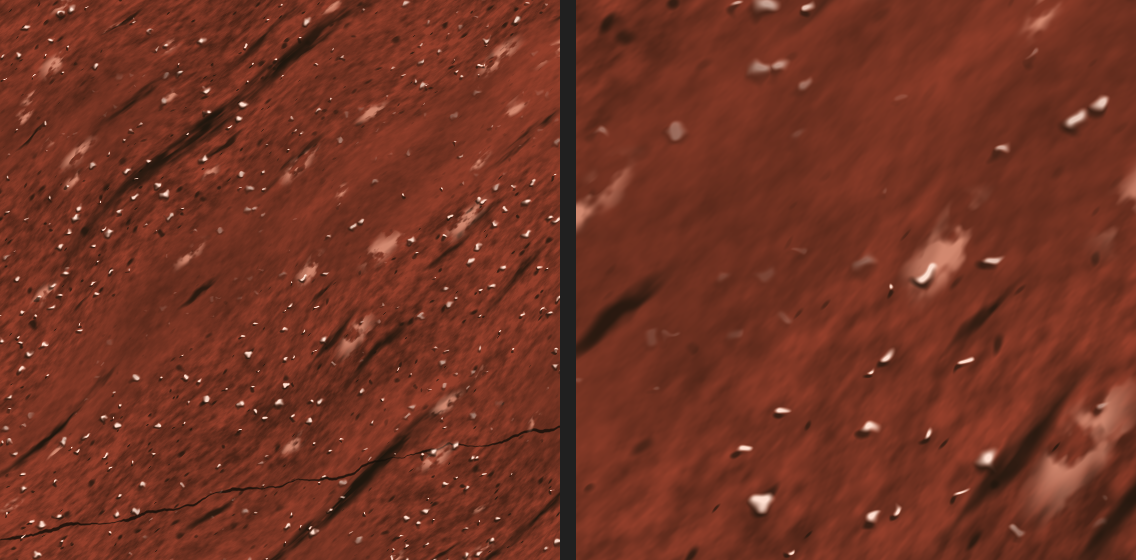
Left, the full canvas; right, a detail of the centre.
Give the GLSL for this texture, as a WebGL 2 fragment shader.

```glsl
#version 300 es
precision highp float;
// Red streaked rock with slanting dark veins, pale flecks and a thin crack.

uniform vec2 u_resolution;
out vec4 fragColor;

const float GRAIN_ANGLE = 0.73;
const vec3 SHADE = vec3(0.355, 0.160, 0.105);
const vec3 CLAY  = vec3(0.545, 0.232, 0.158);
const vec3 VEIN  = vec3(0.12, 0.085, 0.052);
const vec3 PALE  = vec3(0.84, 0.55, 0.45);
const vec3 GLINT = vec3(1.0, 0.88, 0.82);

float hash(vec2 p) {
    vec3 q = fract(p.xyx * 0.1031);
    q += dot(q, q.yzx + 33.33);
    return fract((q.x + q.y) * q.z);
}

float valueNoise(vec2 p) {
    vec2 cell = floor(p);
    vec2 f = fract(p);
    f = f * f * (3.0 - 2.0 * f);
    float low = mix(hash(cell), hash(cell + vec2(1, 0)), f.x);
    float high = mix(hash(cell + vec2(0, 1)), hash(cell + vec2(1, 1)), f.x);
    return mix(low, high, f.y);
}

float layeredNoise(vec2 p) {
    float sum = 0.0;
    float weight = 0.5;
    for (int i = 0; i < 3; i++) {
        sum += weight * valueNoise(p);
        p = p * 2.03 + 17.3;
        weight *= 0.5;
    }
    return sum / 0.875;
}

vec2 rotate(vec2 p, float angle) {
    float c = cos(angle), s = sin(angle);
    return vec2(c * p.x + s * p.y, c * p.y - s * p.x);
}

// Cellular scatter of soft ellipses; radii are measured in cells.
float scatter(vec2 p, vec2 radii, float density, float softness, float seed) {
    vec2 home = floor(p);
    float cover = 0.0;
    for (int y = -1; y <= 1; y++) {
        for (int x = -1; x <= 1; x++) {
            vec2 cell = home + vec2(x, y);
            vec2 key = cell + seed;
            vec2 centre = cell + vec2(hash(key + 11.7), hash(key + 47.1));
            float spread = hash(key + 83.9);
            float size = mix(0.5, 1.5, spread * spread);
            float d = length((p - centre) / (radii * size));
            float present = step(hash(key), density);
            cover = max(cover, present * (1.0 - smoothstep(1.0 - softness, 1.0, d)));
        }
    }
    return cover;
}

// Wandering line that climbs gently to the right.
float crack(vec2 uv, float start, float slope, float halfWidth, float edge) {
    float wander = 0.006 * sin(uv.x * 19.0) + 0.004 * sin(uv.x * 47.0 + 1.3)
                 + 0.010 * (layeredNoise(vec2(uv.x * 60.0, 3.0)) - 0.5);
    float d = abs(uv.y - start - slope * uv.x - wander);
    float w = halfWidth * mix(0.2, 1.7, valueNoise(vec2(uv.x * 34.0, 8.0)));
    return 1.0 - smoothstep(w - edge, w + edge, d);
}

void main() {
    float side = min(u_resolution.x, u_resolution.y);
    vec2 uv = gl_FragCoord.xy / side;

    // Grain space: x runs along the streaks, y across them.
    vec2 grain = rotate(uv, GRAIN_ANGLE);
    grain.y += 0.018 * sin(grain.x * 5.0 + grain.y * 4.0)
             + 0.006 * sin(grain.x * 13.0 - grain.y * 9.0);
    vec2 ragged = grain + vec2(0.0, 0.020 * (layeredNoise(grain * vec2(20, 55)) - 0.5));

    // Clay body: smooth bands, rough bands and fine streaks.
    float bands = valueNoise(grain * vec2(2.0, 6.5) + 5.0);
    float streaks = layeredNoise(grain * vec2(6.0, 32.0) + 21.0);
    float fine = layeredNoise(grain * vec2(55.0, 150.0));
    float rough = smoothstep(0.35, 0.7, valueNoise(grain * vec2(3.0, 7.0) + 40.0));
    float tone = 0.66 + 0.65 * (bands - 0.5) + 1.0 * (streaks - 0.5)
               + mix(0.7, 1.9, rough) * (fine - 0.5) - 0.10 * rough;
    vec3 colour = mix(SHADE, CLAY, clamp(tone, -0.3, 1.2));

    // Dark veins with frayed edges, thin slivers and small pits.
    float broken = smoothstep(0.28, 0.58, layeredNoise(grain * vec2(14.0, 80.0) + 9.0));
    float veins = scatter(ragged * vec2(1.6, 7.0), vec2(0.62, 0.125), 0.55, 0.85, 3.0);
    float slivers = scatter(ragged * vec2(5.0, 16.0), vec2(0.5, 0.15), 0.3, 0.8, 29.0);
    float pits = scatter(ragged * vec2(28.0, 46.0), vec2(0.24, 0.18), 0.34, 0.8, 61.0);
    colour = mix(colour, VEIN, max(veins, 0.85 * slivers) * mix(0.25, 1.0, broken));
    colour = mix(colour, VEIN, 0.75 * pits * mix(0.2, 1.0, rough));

    // Crack crossing the streaks.
    colour = mix(colour, VEIN * 0.7, 0.85 * crack(uv, 0.03, 0.21, 0.002, 0.0016));

    // Pale crumbling patches.
    float crumble = smoothstep(0.36, 0.6, layeredNoise(grain * vec2(45.0, 85.0) + 70.0));
    float patches = scatter(ragged * vec2(7.0, 12.0), vec2(0.34, 0.2), 0.36, 0.8, 97.0);
    colour = mix(colour, PALE, 0.95 * patches * crumble);

    // Bright ragged flecks in clusters, each with a shadow at its lower left.
    vec2 jag = vec2(valueNoise(uv * 130.0), valueNoise(uv * 130.0 + 55.0)) - 0.5;
    vec2 fleckSpace = rotate(uv, 0.45) * 38.0 + 0.28 * jag;
    float gathering = valueNoise(grain * vec2(7.0, 13.0) + 15.0);
    float cluster = mix(0.12, 1.0, smoothstep(0.3, 0.65, mix(gathering, rough, 0.3)));
    float shadow = scatter(fleckSpace + vec2(0.15, 0.1), vec2(0.30, 0.22), 0.32, 0.75, 131.0);
    float flecks = scatter(fleckSpace, vec2(0.27, 0.18), 0.32, 0.8, 131.0);
    colour = mix(colour, VEIN, 0.7 * shadow * cluster);
    colour = mix(colour, mix(PALE, GLINT, flecks), flecks * cluster);

    fragColor = vec4(colour, 1.0);
}
```
